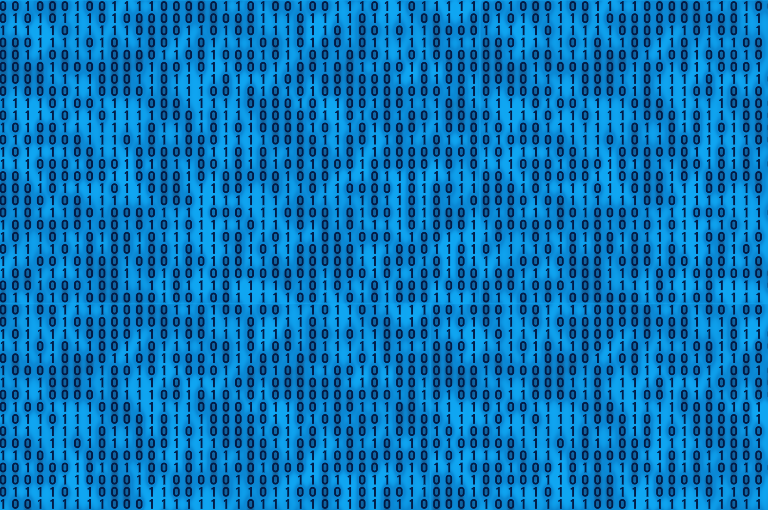
This pattern is drawn by a WebGL 1 fragment shader. Its source:

```glsl
precision highp float;
// Dense grid of dark binary digits on glowing blue. Digits are distance shapes
// chosen by a hash; each casts a soft shadow, so runs of ones leave bright stripes.
// The grid is built from large tiles whose edges show as faint light seams.

uniform vec2 u_resolution;

#define GRID vec2(62.0, 42.0)       // digits across and down
#define TILE vec2(39.0, 25.0)       // digits in one repeating tile
#define TILE_SHIFT 4.0              // columns moved per row of tiles
#define COLUMN_OFFSET 0.26          // part of a cell cut off at the left
#define STROKE 0.075                // half line width, in cells
#define ZERO_SHARE 0.54
#define SHADOW_FALLOFF vec2(5.0, 2.5)
#define LIGHT vec3(0.06, 0.65, 0.95)
#define MID vec3(0.04, 0.53, 0.83)
#define DEEP vec3(0.06, 0.39, 0.63)
#define INK vec3(0.01, 0.09, 0.25)

float hash(vec2 p) {
    vec3 q = fract(vec3(p.xyx) * 0.1031);
    q += dot(q, q.yzx + 33.33);
    return fract((q.x + q.y) * q.z);
}

float valueNoise(vec2 p) {
    vec2 i = floor(p);
    vec2 f = fract(p);
    f = f * f * (3.0 - 2.0 * f);
    float low = mix(hash(i), hash(i + vec2(1.0, 0.0)), f.x);
    float high = mix(hash(i + vec2(0.0, 1.0)), hash(i + vec2(1.0)), f.x);
    return mix(low, high, f.y);
}

// Moves a grid position, counted from the top left, into its tile
vec2 wrapTile(vec2 p) {
    p.x += TILE_SHIFT * floor(p.y / TILE.y);
    return mod(p, TILE);
}

// 1.0 for a zero, 0.0 for a one; short vertical runs share a bias
float isZero(vec2 cell) {
    vec2 id = floor(wrapTile(cell + 0.5));
    float run = hash(vec2(id.x, floor(id.y / 4.0)) + 71.0);
    float chance = ZERO_SHARE + 0.45 * (run - 0.5);
    return step(hash(id + 13.0), chance);
}

float segmentDistance(vec2 p, vec2 a, vec2 b) {
    vec2 ab = b - a;
    return length(p - a - ab * clamp(dot(p - a, ab) / dot(ab, ab), 0.0, 1.0));
}

// Upright oval ring
float zeroDistance(vec2 p) {
    p.y -= clamp(p.y, -0.14, 0.14);
    return abs(length(p) - 0.19) - STROKE;
}

// Stem with a short flag at its upper left
float oneDistance(vec2 p) {
    vec2 stem = abs(p - vec2(0.03, 0.0)) - vec2(STROKE, 0.4);
    float stemDistance = max(stem.x, stem.y);
    float flag = segmentDistance(p, vec2(0.03, 0.34), vec2(-0.12, 0.24));
    return min(stemDistance, flag - 0.8 * STROKE);
}

// Sum of the soft shadows of the nearest nine digits
float shadowAt(vec2 p) {
    vec2 cell = floor(p);
    float sum = 0.0;
    for (int j = -1; j <= 1; j++) {
        for (int i = -1; i <= 1; i++) {
            vec2 near = cell + vec2(float(i), float(j));
            vec2 d = p - near - 0.5;
            float weight = mix(0.2, 1.0, isZero(near));
            sum += weight * exp(-dot(SHADOW_FALLOFF, d * d));
        }
    }
    return sum;
}

void main() {
    vec2 uv = gl_FragCoord.xy / u_resolution;
    vec2 grid = vec2(uv.x, 1.0 - uv.y) * GRID + vec2(COLUMN_OFFSET, 0.0);
    float pixel = GRID.y / u_resolution.y;
    vec2 tilePos = wrapTile(grid);

    // Glowing ground, darkened around the zeros and slightly mottled
    float shade = shadowAt(grid) + 0.3 * (valueNoise(tilePos * 0.35) - 0.5);
    vec3 color = mix(LIGHT, MID, smoothstep(0.1, 0.55, shade));
    color = mix(color, DEEP, smoothstep(0.65, 1.15, shade));

    // Faint seams along the tile edges
    vec2 edge = min(tilePos, TILE - tilePos);
    float seam = 1.0 - smoothstep(0.03, 0.03 + pixel, min(edge.x, edge.y));
    color = mix(color, LIGHT, 0.45 * seam);

    // Digit of this cell, with y pointing up
    vec2 local = (fract(grid) - 0.5) * vec2(1.0, -1.0);
    float zero = isZero(floor(grid));
    float d = mix(oneDistance(local), zeroDistance(local), zero);
    float ink = 1.0 - smoothstep(-0.5 * pixel, 0.5 * pixel, d);
    color = mix(color, INK, 0.96 * ink);

    gl_FragColor = vec4(color, 1.0);
}
```
